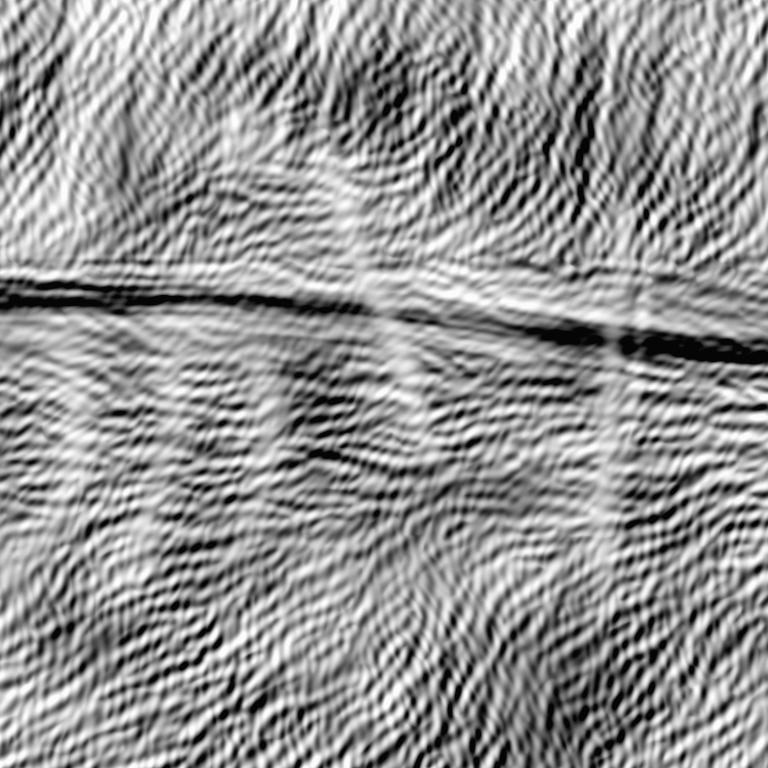
Reproduce this texture procedurally as a three.js fragment shader.

```glsl
// Monochrome woven, fibrous relief: short rippled strokes follow a hand-shaped
// flow field, crossed by a dark horizontal cord and several pale ridges.
// Strokes are scattered oriented wavelets with evened-out amplitude.

varying vec2 vUv;

const float TAU = 6.28318;
const int STROKES_PER_CELL = 9;

vec3 hash3(vec3 p) {
  p = fract(p * vec3(0.1031, 0.1030, 0.0973));
  p += dot(p, p.yxz + 33.33);
  return fract((p.xxy + p.yxx) * p.zyx);
}

// Smooth value noise from -1 to 1
float noise(vec2 p, float seed) {
  vec2 c = floor(p);
  vec2 f = p - c;
  f = f * f * (3.0 - 2.0 * f);
  float a = hash3(vec3(c, seed)).x;
  float b = hash3(vec3(c + vec2(1.0, 0.0), seed)).x;
  float d = hash3(vec3(c + vec2(0.0, 1.0), seed)).x;
  float e = hash3(vec3(c + 1.0, seed)).x;
  return 2.0 * mix(mix(a, b, f.x), mix(d, e, f.x), f.y) - 1.0;
}

float bump(float x, float width) {
  x /= width;
  return exp(-x * x);
}

float blob(vec2 p, vec2 center, vec2 radius) {
  vec2 d = (p - center) / radius;
  return exp(-dot(d, d));
}

// Angle of the fibres at a point, blended region by region
float flow(vec2 p) {
  float angle = mix(0.68, 0.05, smoothstep(0.14, 0.46, p.y));
  angle = mix(angle, 1.1, blob(p, vec2(0.56, 0.2), vec2(0.13, 0.1)));
  angle = mix(angle, 1.4, blob(p, vec2(0.68, 0.04), vec2(0.1, 0.1)));
  angle = mix(angle, -0.12, bump(p.y - 0.57, 0.07));
  angle = mix(angle, 1.05, smoothstep(0.63, 0.72, p.y));
  float arch = clamp(-5.0 * (p.x - 0.32), -1.0, 0.7);
  angle = mix(angle, arch, blob(p, vec2(0.34, 0.74), vec2(0.18, 0.11)));
  return angle + 0.35 * noise(p * 9.0, 3.0);
}

// Oriented wavelets scattered in a grid of cells, about unit variance
float strokes(vec2 p, float size, float turn, float seed) {
  vec2 q = p / size;
  vec2 base = floor(q);
  vec2 wave = vec2(0.0);
  for (int j = -1; j <= 1; j++) {
    for (int i = -1; i <= 1; i++) {
      vec2 cell = base + vec2(float(i), float(j));
      float cellAngle = flow((cell + 0.5) * size) + turn;
      for (int k = 0; k < STROKES_PER_CELL; k++) {
        vec3 r = hash3(vec3(cell, seed + 7.0 * float(k)));
        vec2 d = q - cell - r.xy;
        if (dot(d, d) < 1.0) {
          float angle = cellAngle + 0.5 * (r.z - 0.5);
          vec2 dir = vec2(cos(angle), sin(angle));
          vec2 s = vec2(dot(d, dir), dot(d, vec2(-dir.y, dir.x)));
          float phase = TAU * (s.y / 0.36 + fract(r.z * 37.0));
          wave += exp(-dot(s * s, vec2(5.0, 18.0))) * vec2(cos(phase), sin(phase));
        }
      }
    }
  }
  // Partly equalise the strength so that lines stay continuous
  return 1.35 * wave.x / pow(dot(wave, wave) + 0.02, 0.3);
}

// Dark horizontal cord flanked by long parallel strands
float cord(vec2 p) {
  float d = p.y - 0.612 + 0.088 * smoothstep(0.25, 1.1, p.x);
  float strands = noise(vec2(p.x * 2.5, d * 90.0), 11.0)
    + 0.7 * noise(vec2(p.x * 5.0, d * 150.0), 14.0);
  float width = mix(0.016, 0.024, smoothstep(0.4, 0.9, p.x));
  float core = bump(d, width) * (1.5 + 0.5 * noise(vec2(p.x * 7.0, 0.5), 12.0));
  float rims = bump(d - 0.036, 0.011) + bump(d + 0.037, 0.013);
  float lower = bump(d + 0.06, 0.007) * smoothstep(0.45, 0.6, p.x);
  return 1.15 * strands * bump(d, 0.07) - core + 0.7 * rims - 1.2 * lower;
}

// Pale ridges: a slanted fold, an upright strip and nested arcs
float ridges(vec2 p) {
  float wobble = 0.012 * noise(p * 9.0, 21.0);
  float fold = bump(p.x - 0.42 - 0.375 * (0.8 - p.y) + wobble, 0.018);
  fold *= smoothstep(0.36, 0.42, p.y) * smoothstep(0.86, 0.74, p.y);
  float strip = bump(p.x - 0.8 + 0.05 * (0.5 - p.y) + 0.5 * wobble, 0.015);
  strip *= smoothstep(0.12, 0.3, p.y) * smoothstep(0.85, 0.68, p.y);
  float arcs = 0.0;
  for (int i = 0; i < 3; i++) {
    float radius = 0.22 + 0.12 * float(i);
    arcs += bump(length(p - vec2(-0.12, 0.44)) - radius + wobble, 0.02);
  }
  arcs *= smoothstep(0.18, 0.32, p.y) * smoothstep(0.58, 0.5, p.y);
  return fold + strip + 0.8 * arcs;
}

void main() {
  vec2 p = vUv;
  float ridge = ridges(p);
  float pale = blob(p, vec2(0.54, 0.22), vec2(0.11, 0.07))
    + blob(p, vec2(0.05, 0.73), vec2(0.09, 0.05))
    + blob(p, vec2(0.31, 0.8), vec2(0.09, 0.05))
    + blob(p, vec2(0.68, 0.69), vec2(0.13, 0.05))
    + 0.6 * smoothstep(0.9, 0.96, p.y);
  float shade = blob(p, vec2(0.83, 0.82), vec2(0.05, 0.06))
    + blob(p, vec2(0.68, 0.36), vec2(0.12, 0.03))
    + blob(p, vec2(0.69, 0.06), vec2(0.07, 0.07))
    + blob(p, vec2(0.17, 0.82), vec2(0.03, 0.07))
    + blob(p, vec2(0.46, 0.88), vec2(0.06, 0.05))
    + 0.6 * blob(p, vec2(0.45, 0.43), vec2(0.1, 0.06));

  // Fibres at three scales, calmer on ridges and in smooth patches
  float grain = 0.82 * strokes(p, 0.066, 0.0, 40.0)
    + 0.42 * strokes(p, 0.044, 0.8, 160.0)
    + 0.28 * strokes(p, 0.12, 0.1, 280.0);
  float calm = clamp(0.4 * ridge + 0.3 * pale + 0.4 * shade
    + 0.5 * bump(p.y - 0.58, 0.05), 0.0, 0.6);
  grain *= (1.0 - calm) * (1.0 + 0.3 * noise(p * 7.0, 5.0));

  // Long upright threads in the top part and along the strip
  float upright = smoothstep(0.66, 0.85, p.y) + 0.8 * bump(p.x - 0.82, 0.07);
  float threads = noise(vec2((p.x - 0.12 * p.y) * 60.0, p.y * 3.5), 31.0);

  float z = grain + cord(p) * (1.0 - 0.55 * min(ridge, 1.0));
  z += 0.9 * ridge + 0.65 * pale - 0.8 * shade;
  z += 0.8 * upright * threads;
  z += 0.6 * noise(p * 12.0, 7.0) + 0.25 * noise(p * 5.0, 9.0);
  z = clamp(z - 0.07, -2.2, 2.6);

  float tone = 0.6 + 0.24 * z - 0.025 * z * z;
  gl_FragColor = vec4(vec3(clamp(tone, 0.02, 0.99)), 1.0);
}
```
